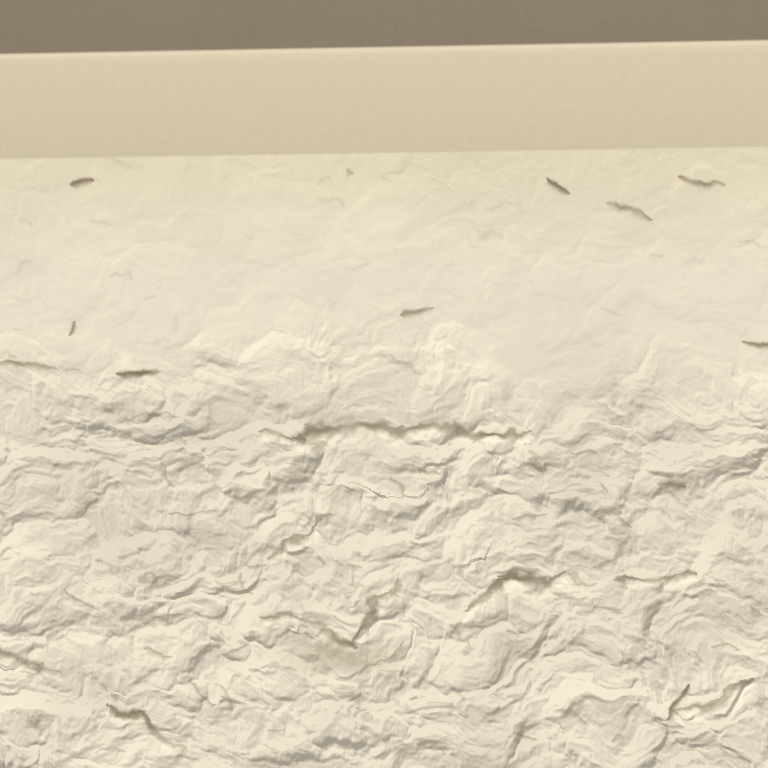
Write a Shadertoy shader that draws this texture.

```glsl
// Rough cream plaster below a smooth painted strip and a dark top band.
// Overlapping flakes and warped noise form a height field lit from the upper
// left; tapered strokes add ledges and pits, with scattered chips between.

const vec3 BAND_COLOR = vec3(0.555, 0.500, 0.430);
const vec3 STRIP_COLOR = vec3(0.830, 0.780, 0.665);
const vec3 TOP_COLOR = vec3(0.892, 0.845, 0.735);
const vec3 UPPER_COLOR = vec3(0.908, 0.867, 0.778);
const vec3 LOWER_COLOR = vec3(0.876, 0.833, 0.750);
const vec3 SHADOW_COLOR = vec3(0.500, 0.445, 0.360);
const vec2 LIGHT_DIR = vec2(-0.45, 0.89);
const float RELIEF_STEP = 0.0021;
const float RELIEF_GAIN = 0.19;
const float LEDGE_WIDTH = 0.0075;
const float PIT_WIDTH = 0.0050;

// Each stroke holds its start and end point.
const vec4 LEDGES[12] = vec4[12](
    vec4(.330, .446, .400, .431), vec4(.380, .434, .535, .445),
    vec4(.505, .441, .700, .440), vec4(.355, .272, .430, .338),
    vec4(.605, .203, .665, .247), vec4(.650, .245, .735, .248),
    vec4(.345, .202, .470, .166), vec4(.455, .165, .520, .248),
    vec4(.795, .250, .910, .255), vec4(.145, .092, .250, .028),
    vec4(.870, .066, .985, .113), vec4(-.03, .160, .080, .118));
const vec4 PITS[12] = vec4[12](
    vec4(.099, .582, .096, .563), vec4(-.02, .522, .076, .525),
    vec4(.156, .516, .208, .516), vec4(.962, .560, 1.04, .555),
    vec4(.712, .766, .746, .748), vec4(.790, .738, .848, .720),
    vec4(.884, .768, .940, .755), vec4(.520, .587, .562, .596),
    vec4(.444, .779, .456, .776), vec4(.090, .762, .118, .762),
    vec4(.853, .374, .893, .366), vec4(.872, .066, .895, .108));

float hash(vec2 p) {
    vec3 q = fract(vec3(p.xyx) * 0.1031);
    q += dot(q, q.yzx + 33.33);
    return fract((q.x + q.y) * q.z);
}

float noise(vec2 p) {
    vec2 i = floor(p), f = fract(p);
    f = f * f * (3.0 - 2.0 * f);
    return mix(mix(hash(i), hash(i + vec2(1, 0)), f.x),
               mix(hash(i + vec2(0, 1)), hash(i + vec2(1, 1)), f.x), f.y);
}

float fbm(vec2 p) {
    float sum = 0.0, amp = 0.5;
    for (int i = 0; i < 5; i++) {
        sum += amp * noise(p);
        p = mat2(0.8, -0.6, 0.6, 0.8) * p * 2.03 + 7.1;
        amp *= 0.5;
    }
    return sum;
}

// Highest of the tilted plates; each sinks below the floor within its reach.
float flakes(vec2 p) {
    vec2 cell = floor(p);
    float top = 0.0;
    for (int y = -1; y <= 1; y++)
    for (int x = -1; x <= 1; x++) {
        vec2 id = cell + vec2(x, y);
        vec2 rnd = vec2(hash(id + 3.7), hash(id + 41.3));
        vec2 r = p - id - 0.2 - 0.6 * rnd;
        float plate = 0.1 + 0.3 * hash(id + 87.0) + dot(rnd.yx - 0.5, r) * 0.6;
        top = max(top, plate - 0.9 * smoothstep(0.40, 0.80, length(r)));
    }
    return top;
}

// Plaster grows rougher toward the bottom.
float roughness(vec2 p) {
    float level = p.y + 0.12 * (noise(p * vec2(7.0, 9.0)) - 0.5);
    return mix(0.10, 1.0, smoothstep(0.56, 0.42, level));
}

float height(vec2 p) {
    vec2 warp = vec2(fbm(p * 11.0), fbm(p * 11.0 + 31.0)) - 0.5;
    vec2 q = p + 0.10 * warp;
    float large = flakes(q * vec2(7.0, 9.0) + 2.0) * 0.040;
    float small = flakes(q * vec2(17.0, 23.0) + 19.0) * 0.020;
    float patches = smoothstep(0.35, 0.60, noise(p * 9.0 + 5.0));
    return large + small * patches + 0.030 * fbm(q * vec2(20.0, 30.0));
}

// Tapered line, crisp above and softer below.
float stroke(vec2 p, vec4 s, float width) {
    vec2 a = p - s.xy, b = s.zw - s.xy;
    float t = clamp(dot(a, b) / dot(b, b), 0.0, 1.0);
    vec2 r = a - b * t;
    float w = width * (0.15 + 1.7 * sqrt(t * (1.0 - t)));
    float d = length(r) / (w * (r.y > 0.0 ? 0.6 : 1.1));
    return exp(-d * d);
}

// Short slanted nicks, one at most in each cell.
float chips(vec2 p) {
    vec2 cell = floor(p);
    float sum = 0.0;
    for (int y = -1; y <= 1; y++)
    for (int x = -1; x <= 1; x++) {
        vec2 id = cell + vec2(x, y);
        float angle = 1.8 * (hash(id + 9.1) - 0.62);
        vec2 arm = vec2(cos(angle), sin(angle)) * mix(0.1, 0.5, hash(id + 5.3));
        vec2 mid = id + vec2(hash(id), hash(id + 17.0));
        float strength = smoothstep(0.35, 1.0, hash(id + 61.0));
        sum = max(sum, strength * stroke(p, vec4(mid - arm, mid + arm), 0.085));
    }
    return sum;
}

vec3 plaster(vec2 p) {
    float rough = roughness(p);
    vec3 col = mix(LOWER_COLOR, UPPER_COLOR, smoothstep(0.38, 0.58, p.y));
    col = mix(col, TOP_COLOR, smoothstep(0.64, 0.80, p.y));
    col *= 1.0 + mix(0.05, 0.16, rough) * (fbm(p * vec2(8.0, 11.0)) - 0.48);
    vec2 e = LIGHT_DIR * RELIEF_STEP;
    float slope = (height(p - e) - height(p + e)) / (2.0 * RELIEF_STEP);
    col *= 1.0 + clamp(slope * rough * RELIEF_GAIN, -0.27, 0.065);

    // Strokes wander and fade in and out; a pale lip lies under each ledge.
    vec2 wander = vec2(fbm(p * 27.0), fbm(p * 27.0 + 13.0)) - 0.48;
    vec2 w = p + 0.042 * wander;
    float dark = 0.0, lip = 0.0, pit = 0.0;
    float width = LEDGE_WIDTH * mix(0.35, 1.4, noise(p * 42.0));
    for (int i = 0; i < 12; i++) {
        dark = max(dark, stroke(w, LEDGES[i], width));
        lip = max(lip, stroke(w + vec2(0.0, 0.012), LEDGES[i], LEDGE_WIDTH));
        pit = max(pit, stroke(p + 0.025 * wander, PITS[i], PIT_WIDTH));
    }
    col *= 1.0 + 0.07 * lip * (1.0 - dark);
    float nick = chips(w * vec2(19.0, 27.0)) * mix(0.10, 0.36, rough);
    col = mix(col, SHADOW_COLOR, nick);
    col = mix(col, SHADOW_COLOR, dark * mix(0.25, 0.9, noise(p * 33.0 + 4.0)));
    col = mix(col, SHADOW_COLOR, pit * mix(0.3, 0.95, noise(p * 48.0)));
    vec2 hollow = (w - vec2(0.445, 0.148)) / vec2(0.055, 0.023);
    return mix(col, SHADOW_COLOR, 0.36 * exp(-dot(hollow, hollow)));
}

void mainImage(out vec4 fragColor, in vec2 fragCoord) {
    vec2 p = fragCoord / iResolution.xy;
    float soft = max(0.0022, 1.0 / iResolution.y);
    float bandEdge = 0.930 + 0.018 * p.x;
    float stripEdge = 0.793 + 0.016 * p.x;
    vec3 strip = STRIP_COLOR * (1.0 + 0.35 * (p.y - 0.865));
    strip += 0.06 * exp(-abs(p.y - bandEdge + 0.004) / 0.004);
    vec3 band = BAND_COLOR * (0.99 + 0.08 * (fbm(p * vec2(5.0, 14.0)) - 0.5));
    vec3 col = mix(plaster(p), strip, smoothstep(-soft, soft, p.y - stripEdge));
    col = mix(col, band, smoothstep(-soft, soft, p.y - bandEdge));
    fragColor = vec4(col + 0.012 * (noise(p * 190.0) - 0.5), 1.0);
}
```
